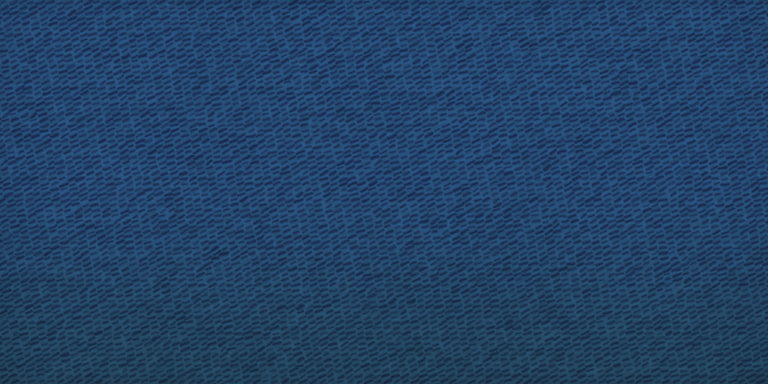
Write a WebGL 2 fragment shader that draws this texture.

```glsl
#version 300 es
precision highp float;
// Blue denim: slanted shadow dashes between the stitches sit on a sheared
// lattice and chain into twill diagonals that rise to the right. Hash and
// value noise vary each dash, and the dye fades to a greyer blue at the hem.
uniform vec2 u_resolution;
out vec4 fragColor;

float hash(vec2 p) {
    return fract(sin(dot(p, vec2(127.1, 311.7))) * 43758.5453);
}

float noise(vec2 p) {
    vec2 i = floor(p), f = fract(p);
    f = f * f * (3.0 - 2.0 * f);
    return mix(mix(hash(i), hash(i + vec2(1, 0)), f.x),
               mix(hash(i + vec2(0, 1)), hash(i + vec2(1, 1)), f.x), f.y);
}

vec2 turn(vec2 p, float angle) {
    float c = cos(angle), s = sin(angle);
    return vec2(c * p.x + s * p.y, c * p.y - s * p.x);
}

// Distance to a tilted capsule centred on the origin
float dashDistance(vec2 p, float tilt, float halfLength, float radius) {
    p = turn(p, tilt);
    p.x -= clamp(p.x, -halfLength, halfLength);
    return length(p) - radius;
}

// Depth of the shadows between stitches, from 0 to 1
float twillShadow(vec2 p, float pixel) {
    const float pitch = 1.75, shear = 0.9;
    float row = floor(p.y);
    float shadow = 0.0;
    for (int j = -1; j <= 1; j++) {
        float r = row + float(j);
        float column = floor(p.x / pitch - shear * r);
        for (int i = -1; i <= 1; i++) {
            vec2 id = vec2(column + float(i), r);
            vec2 centre = vec2((id.x + 0.5 + shear * r) * pitch, r + 0.5);
            vec2 jitter = vec2(hash(id + 3.1), hash(id + 8.7)) - 0.5;
            float size = hash(id + 15.3);
            float d = dashDistance(p - centre - jitter * vec2(0.4, 0.2),
                                   0.4 + 0.25 * jitter.x,
                                   0.4 + 0.3 * size, 0.16 + 0.1 * size);
            float edge = 0.2 + 0.4 * pixel;
            float cover = 1.0 - smoothstep(-edge, edge, d);
            shadow = max(shadow, cover * (0.75 + 0.35 * hash(id + 21.9)));
        }
    }
    return min(shadow, 1.0);
}

void main() {
    vec2 uv = gl_FragCoord.xy / u_resolution;
    vec2 p = gl_FragCoord.xy / u_resolution.y;

    // Weave, with 72 rows down and slightly uneven yarn
    vec2 cloth = p * 72.0;
    cloth += 0.35 * (vec2(noise(cloth * 0.8), noise(cloth * 0.8 + 40.0)) - 0.5);
    float shadow = twillShadow(cloth, 72.0 / u_resolution.y);

    // Dye fades from clear blue to slate towards the lower edge
    float fade = smoothstep(0.0, 0.55, uv.y);
    vec3 gap = mix(vec3(0.08, 0.165, 0.265), vec3(0.09, 0.165, 0.315), fade);
    vec3 thread = mix(vec3(0.15, 0.29, 0.39), vec3(0.162, 0.32, 0.485), fade);
    vec3 colour = mix(thread, gap, shadow);

    // Faint wear, fibres along the stitches and shading at the borders
    float wear = noise(p * 7.0) + 0.6 * noise(p * 19.0) - 0.8;
    float fibre = noise(turn(p, 0.4) * vec2(70.0, 190.0)) - 0.5;
    colour *= 1.0 + 0.025 * wear + 0.16 * fibre;
    vec2 border = smoothstep(vec2(0.0), vec2(0.08, 0.04), min(uv, 1.0 - uv));
    colour *= mix(0.97, 1.0, border.x) * mix(0.94, 1.0, border.y);

    fragColor = vec4(colour, 1.0);
}
```
